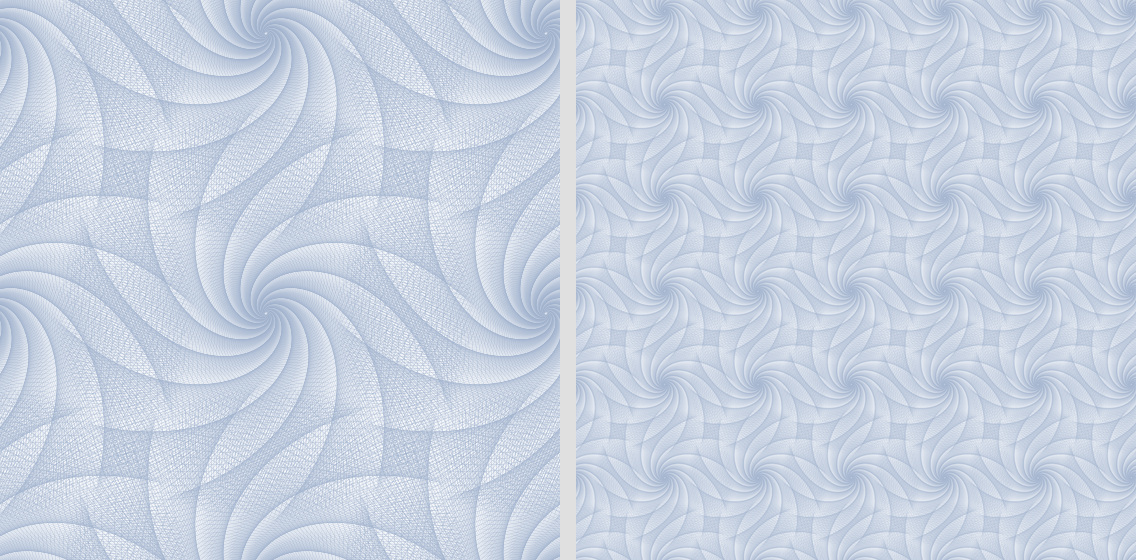
Left: one tile. Right: repeated 3 by 3.
Reproduce this pattern procedurally as a three.js fragment shader.

```glsl
// Fine engraved mesh of spiral eyes on a square lattice, two by two.
// Each eye casts twelve log-spiral arms; every arm is the envelope of two families
// of thin strokes tangent to it, so strokes crowd along its outer side.

#define REPEATS 2.0
#define EYE vec2(0.95, 0.88)
#define ARMS 12.0
#define ARM_TURN 0.253
#define PITCH 1.02
#define STROKES 180.0
#define STROKE_WIDTH 0.0012
#define SOFTNESS 0.0034
#define EYE_TAPER 0.07
#define REACH vec2(0.68, 0.78)
#define PAPER vec3(0.955, 0.965, 0.978)
#define INK vec3(0.62, 0.69, 0.80)

const float TAU = 6.2831853;

varying vec2 vUv;

// Ink cover of strokes at whole values of phase; density is strokes per unit length.
// Strokes too close to resolve blend into their mean tone.
float strokeCover(float phase, float density, float width) {
  float d = abs(fract(phase) - 0.5) / density;
  float line = clamp((0.5 * (width + SOFTNESS) - d) / SOFTNESS,
                     0.0, min(1.0, width / SOFTNESS));
  float tone = min(width * density, 1.0);
  return mix(line, tone, smoothstep(0.35, 0.75, SOFTNESS * density));
}

// Share of paper left bare by one eye, at offset p from its centre.
float bareAroundEye(vec2 p) {
  float r = max(length(p), 0.001);
  float angle = atan(p.y, p.x + step(r, 0.001));
  float width = STROKE_WIDTH * r / (r + EYE_TAPER);
  float reach = 1.0 - smoothstep(REACH.x, REACH.y, r);

  // Position between one arm, at 0, and the next, at 1.
  float gap = fract((angle + PITCH * log(r) - ARM_TURN) * ARMS / TAU);
  float bare = 1.0;

  // Strokes span two gaps: near their own arm, then past the next one.
  for (int i = 0; i < 2; i++) {
    float sheet = float(i);
    float swing = max((gap + sheet) * TAU / ARMS, 0.0001);
    float armDistance = swing * r / length(vec2(1.0, PITCH));
    float fade = reach * smoothstep(0.0, SOFTNESS, armDistance);
    fade *= 1.0 - sheet * smoothstep(0.5, 1.0, gap);

    // Strokes leaving their point of contact in both directions.
    for (int j = 0; j < 2; j++) {
      float side = float(j) * 2.0 - 1.0;
      float contact = angle + side * sqrt(swing);
      float slope = side * 0.5 / sqrt(swing);
      float density = STROKES / TAU / r
                    * length(vec2(PITCH * slope, 1.0 + slope));
      float phase = contact * STROKES / TAU;
      bare *= 1.0 - fade * strokeCover(phase, density, width);
    }
  }
  return bare;
}

void main() {
  vec2 cell = fract(vUv * REPEATS - EYE);

  // The four eyes at the corners of the cell overlap.
  float bare = 1.0;
  for (int y = 0; y < 2; y++) {
    for (int x = 0; x < 2; x++) {
      bare *= bareAroundEye(cell - vec2(float(x), float(y)));
    }
  }
  gl_FragColor = vec4(mix(INK, PAPER, bare), 1.0);
}
```
